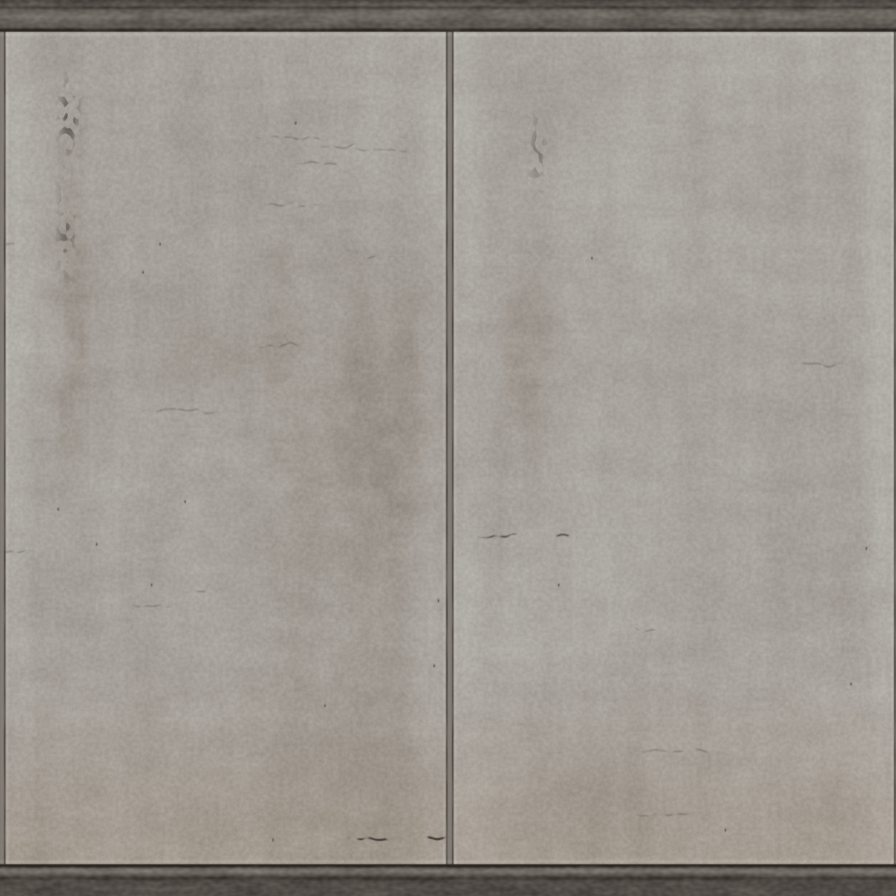
Give the GLSL for this texture, as a three.js fragment shader.

```glsl
// Two weathered concrete panels, split by narrow grooves and framed by dark moulded rails.
#define PANELS 2.0
#define SEAM_SHIFT 0.002
#define SEAM_HALF 0.0042
#define RAIL 0.0355
#define SOFT 0.0012
#define STAIN 1.0
#define GRAIN 0.035
#define PALE vec3(0.690, 0.674, 0.652)
#define GRIME vec3(0.525, 0.495, 0.462)
#define METAL vec3(0.500, 0.475, 0.450)
#define SHADOW vec3(0.215, 0.198, 0.180)

varying vec2 vUv;

float hash(vec2 p) {
  vec3 q = fract(vec3(p.xyx) * 0.1031);
  q += dot(q, q.yzx + 33.33);
  return fract((q.x + q.y) * q.z);
}

float corner(vec2 cell, vec2 offset) {
  float a = 6.2832 * hash(cell);
  return dot(vec2(cos(a), sin(a)), offset);
}

// Gradient noise, about -0.7 to 0.7
float noise(vec2 p) {
  vec2 i = floor(p), f = fract(p);
  vec2 u = f * f * f * (f * (f * 6.0 - 15.0) + 10.0);
  vec2 e = vec2(1.0, 0.0);
  return mix(mix(corner(i, f), corner(i + e, f - e), u.x),
             mix(corner(i + e.yx, f - e.yx), corner(i + 1.0, f - 1.0), u.x), u.y);
}

float fbm(vec2 p) {
  float sum = 0.0, amp = 0.7;
  for (int i = 0; i < 5; i++) {
    sum += amp * noise(p);
    p = p * 2.03 + 17.3;
    amp *= 0.55;
  }
  return sum;
}

float bell(float x, float center, float width) {
  float d = (x - center) / width;
  return exp(-d * d);
}

float blot(vec2 p, vec2 center, vec2 size) {
  vec2 d = (p - center) / size;
  return exp(-dot(d, d));
}

// Thin wavering horizontal crack
float crack(vec2 p, vec2 center, float halfLength) {
  vec2 d = p - center;
  d.y += 0.006 * noise(p * vec2(60.0, 3.0));
  float ends = 1.0 - smoothstep(0.6, 1.0, abs(d.x) / halfLength);
  return ends * bell(d.y, 0.0, 0.0014) * smoothstep(-0.3, 0.2, noise(p * 90.0));
}

vec3 concrete(vec2 p, float seam, float panel) {
  vec2 q = p + vec2(0.0, 7.0 * panel);
  vec2 w = p + 0.035 * vec2(fbm(q * 14.0), fbm(q * 11.0 + 40.0));

  // Cloudy tone, vertical runs and faint formwork courses
  float dirt = 0.24 - 0.06 * panel + 0.20 * fbm(q * 5.0);
  dirt += 0.20 * fbm(q * vec2(20.0, 2.2) + 9.0);
  dirt += 0.13 * fbm(q * vec2(7.0, 32.0) + 23.0);
  dirt += 0.14 * fbm(q * 38.0 + 5.0);

  // Soaked patches and drips
  float soak = 0.40 * blot(w, vec2(0.42, 0.53), vec2(0.085, 0.13));
  soak += 0.25 * blot(w, vec2(0.41, 0.24), vec2(0.06, 0.25));
  soak += 0.22 * blot(w, vec2(0.32, 0.55), vec2(0.022, 0.42));
  soak += 0.28 * blot(w, vec2(0.08, 0.68), vec2(0.022, 0.26));
  soak += 0.20 * blot(w, vec2(0.22, 0.60), vec2(0.08, 0.04));
  soak += 0.38 * blot(w, vec2(0.59, 0.60), vec2(0.035, 0.14));
  soak += 0.12 * blot(w, vec2(0.92, 0.25), vec2(0.05, 0.30));
  dirt += STAIN * soak * (0.85 + 0.8 * fbm(q * 24.0));
  dirt += 0.20 * (1.0 - smoothstep(0.03, 0.30, p.y));
  dirt -= 0.16 * bell(abs(seam), 0.018, 0.018);
  vec3 color = mix(PALE, GRIME, clamp(dirt, -0.12, 1.1));
  color += vec3(0.014, 0.002, -0.012) * (0.5 * soak + bell(p.y, 0.03, 0.14));
  color += GRAIN * (noise(p * 180.0) + 0.7 * noise(p * 310.0));

  // Chipped clusters, hairline cracks and scattered pits
  float chips = blot(p, vec2(0.077, 0.87), vec2(0.010, 0.035));
  chips += 0.7 * blot(p, vec2(0.074, 0.74), vec2(0.009, 0.045));
  chips += 0.55 * blot(p, vec2(0.60, 0.83), vec2(0.008, 0.035));
  float marks = 0.65 * chips * smoothstep(0.08, 0.30, noise(p * vec2(130.0, 85.0)));
  marks += 0.6 * crack(p, vec2(0.555, 0.402), 0.025) + 0.6 * crack(p, vec2(0.632, 0.402), 0.014);
  marks += crack(p, vec2(0.415, 0.064), 0.030) + crack(p, vec2(0.490, 0.064), 0.018);
  for (int i = 0; i < 16; i++) {
    float k = float(i) + 3.0;
    vec2 c = vec2(hash(vec2(k, 11.0)), 0.08 + 0.86 * hash(vec2(k, 37.0)));
    marks += 0.22 * crack(p, c, 0.015 + 0.045 * hash(vec2(k, 53.0)));
    vec2 pit = vec2(fract(c.y * 7.3), 0.06 + 0.88 * c.x);
    marks += 0.55 * blot(p, pit, vec2(0.0012, 0.0018));
  }
  return mix(color, SHADOW, clamp(marks, 0.0, 0.8));
}

// Moulded rail: h is 0 at the canvas rim and 1 at the wall
vec3 rail(vec2 p, float h, float top) {
  float upper = 0.52 + 0.25 * bell(h, 0.48, 0.20) - 0.32 * bell(h, 0.24, 0.06) - 0.25 * bell(h, 0.0, 0.1);
  float lower = 0.36 + 0.48 * bell(h, 0.78, 0.12) - 0.24 * bell(h, 0.56, 0.07);
  float tone = mix(lower, upper, top) - 0.65 * smoothstep(0.84, 0.96, h);
  tone += 0.32 * fbm(p * vec2(16.0, 70.0)) + 0.22 * noise(p * vec2(130.0, 190.0));
  return mix(SHADOW, METAL, clamp(tone, -0.15, 1.15));
}

void main() {
  vec2 p = vUv;
  float across = (p.x - SEAM_SHIFT) * PANELS;
  float seam = (fract(across + 0.5) - 0.5) / PANELS;
  vec3 color = concrete(p, seam, floor(across));

  // Groove with dark sides and a pale lip
  float worn = 0.85 + 0.5 * noise(vec2(seam * 200.0, p.y * 35.0));
  float groove = 1.0 - smoothstep(SEAM_HALF - SOFT, SEAM_HALF + SOFT, abs(seam));
  color += 0.035 * bell(abs(seam), SEAM_HALF + 0.002, 0.0015);
  color = mix(color, METAL, groove * 0.9);
  color = mix(color, SHADOW, 0.65 * worn * bell(abs(seam), 0.0032, 0.0011));

  // Rails along top and bottom
  float rim = min(p.y, 1.0 - p.y);
  color += 0.04 * bell(rim, RAIL + 0.003, 0.002);
  float cover = 1.0 - smoothstep(RAIL - SOFT, RAIL + SOFT, rim);
  color = mix(color, rail(p, rim / RAIL, step(0.5, p.y)), cover);
  gl_FragColor = vec4(color, 1.0);
}
```
